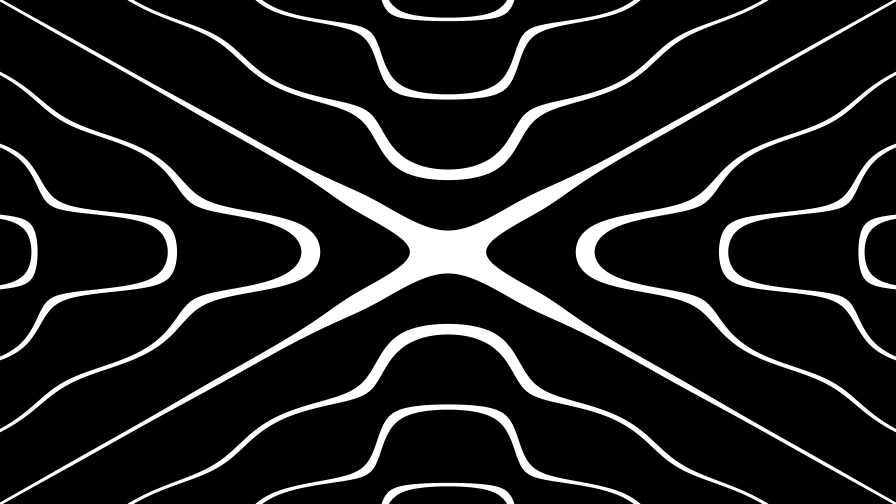
Reproduce this background procedurally as a WebGL 2 fragment shader.

```glsl
#version 300 es
precision highp float;
// Nodal lines of a standing wave: white wavy contours around a central cross on black.

uniform vec2 u_resolution;
out vec4 fragColor;

const float WAVE_NUMBER = 10.21;  // radians per half canvas
const float LINE_LEVEL = 0.065;   // wave height that still counts as a line
const vec3 BACKGROUND = vec3(0.0);
const vec3 LINE_COLOR = vec3(1.0);

// Two crossed waves, each one scaled by the other diagonal coordinate.
float standingWave(vec2 p, float k) {
    float u = p.x + p.y;
    float v = p.x - p.y;
    return 0.5 * (u * sin(k * v) + v * sin(k * u));
}

// Coverage of the band |height| < level, smoothed over about one pixel.
float nodalBand(float height, float level) {
    float slope = length(vec2(dFdx(height), dFdy(height)));
    return clamp(0.5 + (level - abs(height)) / max(slope, 1e-5), 0.0, 1.0);
}

void main() {
    // Both axes run from -1 to 1, so the cross follows the canvas diagonals.
    vec2 p = 2.0 * gl_FragCoord.xy / u_resolution - 1.0;
    float height = standingWave(p, WAVE_NUMBER);
    float band = nodalBand(height, LINE_LEVEL);
    fragColor = vec4(mix(BACKGROUND, LINE_COLOR, band), 1.0);
}
```
